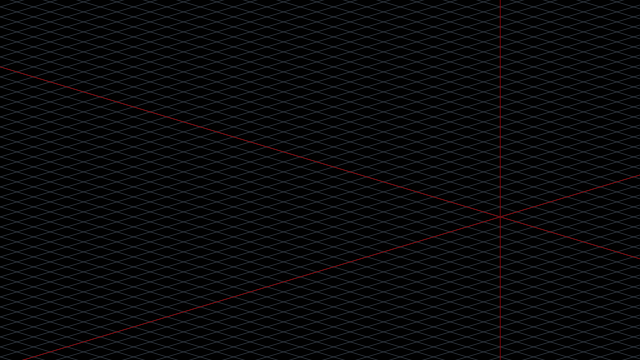
Reproduce this pattern procedurally as a Shadertoy shader.

```glsl
// Draws a dark isometric grid of thin slate lines with three red axes.

// Share of a pixel covered by a line of the given width at signed distance d
float lineCoverage(float d, float width, float pixel) {
    float overlap = min(d + 0.5 * pixel, 0.5 * width) - max(d - 0.5 * pixel, -0.5 * width);
    return clamp(overlap / pixel, 0.0, 1.0);
}

// Signed distance to the nearest multiple of the spacing
float repeatDistance(float x, float spacing) {
    return (fract(x / spacing + 0.5) - 0.5) * spacing;
}

void mainImage(out vec4 fragColor, in vec2 fragCoord) {
    float pixel = 1.0 / iResolution.y;
    float width = 0.0023;
    float spacing = 1.0 / 36.0;

    // Position relative to the point where the axes meet
    vec2 p = fragCoord * pixel - vec2(1.3895, 0.3975);

    // Vertical offsets from the falling and rising diagonals
    vec2 diagonal = p.y + vec2(0.3, -0.3) * p.x;

    // Two families of parallel lines form the rhombi
    float falling = lineCoverage(repeatDistance(diagonal.x, spacing), width, pixel);
    float rising = lineCoverage(repeatDistance(diagonal.y, spacing), width, pixel);
    float grid = 1.0 - (1.0 - falling) * (1.0 - rising);

    // One vertical and two diagonal axes
    float axes = lineCoverage(p.x, width, pixel);
    axes = max(axes, lineCoverage(diagonal.x, width, pixel));
    axes = max(axes, lineCoverage(diagonal.y, width, pixel));

    vec3 color = mix(vec3(0.005), vec3(0.17, 0.20, 0.235), grid);
    color = mix(color, vec3(0.55, 0.02, 0.04), axes);
    fragColor = vec4(color, 1.0);
}
```
